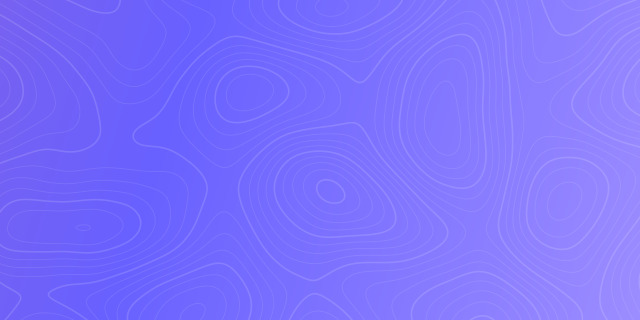
This background is drawn by a Shadertoy shader. Its source:

```glsl
const float TAU = 6.2831853;

// Random unit vector for a lattice corner
vec2 cornerGradient(vec2 cell) {
    vec3 h = fract(cell.xyx * vec3(0.1031, 0.1030, 0.0973));
    h += dot(h, h.yzx + 33.33);
    float angle = TAU * fract((h.x + h.y) * h.z);
    return vec2(cos(angle), sin(angle));
}

float cornerValue(vec2 cell, vec2 local, vec2 corner) {
    return dot(cornerGradient(cell + corner), local - corner);
}

float gradientNoise(vec2 p) {
    vec2 cell = floor(p);
    vec2 f = p - cell;
    vec2 fade = f * f * f * (f * (f * 6.0 - 15.0) + 10.0);
    float low = mix(cornerValue(cell, f, vec2(0.0, 0.0)),
                    cornerValue(cell, f, vec2(1.0, 0.0)), fade.x);
    float high = mix(cornerValue(cell, f, vec2(0.0, 1.0)),
                     cornerValue(cell, f, vec2(1.0, 1.0)), fade.x);
    return mix(low, high, fade.y);
}

// Warped rows of hills roughened by noise
float terrain(vec2 p, vec2 peak, vec2 spacing) {
    vec2 warp = vec2(gradientNoise(p * 1.7 + 23.4),
                     gradientNoise(p * 1.7 + 51.8));
    vec2 phase = TAU * (p + 0.24 * warp - peak) / spacing;
    float hills = 0.5 * (cos(phase.x) + cos(phase.y));
    return hills + 0.65 * gradientNoise(p * 2.1 + 7.3)
                 + 0.16 * gradientNoise(p * 5.0 + 3.1);
}

float contourLevel(vec2 p, float density) {
    return density * terrain(p, vec2(0.24, 0.36), vec2(0.78, 0.66));
}

// Opacity of the contour lines, every fourth one heavier
float contourLines(vec2 p, float density, float pixel) {
    const vec2 probe = vec2(0.002, 0.0);
    float level = contourLevel(p, density);
    vec2 slope = vec2(contourLevel(p + probe.xy, density),
                      contourLevel(p + probe.yx, density)) - level;
    float steepness = max(length(slope) / probe.x, 0.5);
    float index = round(level);
    float dist = abs(level - index) / steepness;
    bool major = mod(index + 0.5, 4.0) < 1.0;
    float halfWidth = major ? 0.0025 : 0.0013;
    float opacity = major ? 0.14 : 0.10;
    return opacity * clamp((halfWidth - dist) / pixel + 0.5, 0.0, 1.0);
}

// Violet through blue to lavender along a tilted axis
vec3 backdrop(float along) {
    const vec3 violet = vec3(0.465, 0.380, 0.945);
    const vec3 blue = vec3(0.408, 0.378, 1.0);
    const vec3 lavender = vec3(0.610, 0.550, 1.0);
    vec3 color = mix(violet, blue, clamp(along / 0.62, 0.0, 1.0));
    return mix(color, lavender, clamp((along - 0.62) / 1.68, 0.0, 1.0));
}

void mainImage(out vec4 fragColor, in vec2 fragCoord) {
    vec2 p = fragCoord / iResolution.y;
    vec3 color = backdrop(p.x + 0.3 * (1.0 - p.y));
    float lines = contourLines(p, 6.5, 1.0 / iResolution.y);
    fragColor = vec4(mix(color, vec3(1.0), lines), 1.0);
}
```
